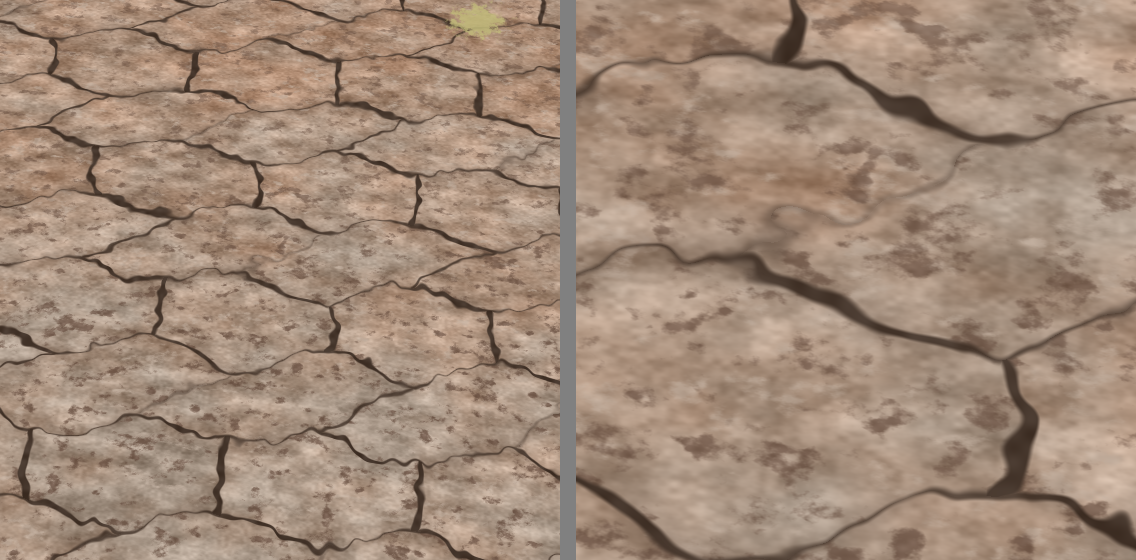
Left, the full canvas; right, a detail of the centre.
Reproduce this texture procedurally as a Shadertoy shader.

```glsl
float hash(vec2 p) {
    return fract(sin(dot(p, vec2(127.1, 311.7))) * 43758.5453);
}

float noise(vec2 p) {
    vec2 i = floor(p), f = fract(p);
    f = f * f * (3.0 - 2.0 * f);
    return mix(mix(hash(i), hash(i + vec2(1, 0)), f.x),
               mix(hash(i + vec2(0, 1)), hash(i + vec2(1, 1)), f.x), f.y);
}

float fbm(vec2 p) {
    float sum = 0.0, amp = 0.5;
    for (int i = 0; i < 5; i++) {
        sum += amp * noise(p);
        p = mat2(1.6, 1.2, -1.2, 1.6) * p + 7.3;
        amp *= 0.55;
    }
    return sum / 1.056;
}

// Soft-edged line coverage
float line(float dist, float halfWidth) {
    float soft = max(0.0022, 0.8 / iResolution.y);
    return 1.0 - smoothstep(halfWidth - soft, halfWidth + soft, dist);
}

void mainImage(out vec4 fragColor, in vec2 fragCoord) {
    vec2 canvas = fragCoord / iResolution.xy;

    // Tilted ground plane: one unit per stone across, one per course down
    float depth = 1.0 - canvas.y - 0.09 * (canvas.x - 0.736);
    float size = 0.238 + 0.12 * depth;
    vec2 ground = vec2(2.5 + (canvas.x - 0.728 - 0.018 * depth) / size,
                       11.79 - 3.029 / size);
    vec2 scale = vec2(size, size * size / 0.3635);

    // Uneven, chipped outlines
    vec2 q = ground;
    q += 0.10 * (vec2(noise(ground * 4.0), noise(ground * 4.0 + 31.0)) - 0.5);
    q += 0.045 * (vec2(noise(ground * 16.0 + 9.0), noise(ground * 16.0 + 57.0)) - 0.5);

    // Upright-sided stones, every other course shifted by half
    float course = floor(q.y + 0.5);
    float y = q.y - course;
    float x = q.x - 0.5 * mod(course, 2.0);
    float f = fract(x);
    float halfHeight = mix(0.33, 0.19, smoothstep(0.0, 0.9, abs(f - 0.5) * 2.0));
    bool upright = abs(y) < halfHeight;

    // Long stones between the courses, split by slanted joints
    float upper = floor(q.y);
    float slant = q.x - 0.5 * mod(upper, 2.0) - 0.5 * (0.67 - q.y + upper) / 0.34;
    float slantIndex = floor(slant + 0.5);
    vec2 id = upright ? vec2(floor(x), course) : vec2(floor(slant), upper + 0.5);

    // Joints: falling edges are wide and shaded, rising edges thin and broken
    float ragged = 0.5 + noise(ground * vec2(13.0, 15.0) + 4.0);
    float grow = size / 0.29;
    float falling = 0.5 + 0.5 * sin(6.2832 * f) * sign(y);
    float edgeDist = abs(abs(y) - halfHeight) * scale.y;
    float sideDist = min(f, 1.0 - f) * scale.x;
    float slantDist = abs(slant - slantIndex) * scale.x * 0.53;
    float strong = 1.0 - mod(slantIndex, 2.0);

    float joint = line(edgeDist, mix(0.0009, 0.0043, falling) * ragged * grow)
                * mix(0.75, 1.0, falling);
    float nearest = edgeDist;
    if (upright) {
        joint = max(joint, line(sideDist, 0.0052 * ragged * grow));
        nearest = min(nearest, sideDist);
    } else {
        joint = max(joint, line(slantDist, 0.0024 * ragged * grow) * mix(0.3, 0.85, strong));
        nearest = min(nearest, slantDist);
    }

    // Stone colour: greyer in front, warmer behind, tinted stone by stone
    float far = smoothstep(0.25, 0.95, canvas.y);
    float warmth = 0.3 * hash(id + 3.7) + 0.4 * far
                 + 1.2 * (fbm(ground * vec2(2.5, 4.0) + 40.0) - 0.5);
    vec3 color = mix(vec3(0.67, 0.605, 0.545), vec3(0.71, 0.565, 0.465),
                     clamp(warmth + 0.1, 0.0, 1.0));
    color += 0.05 * (hash(id) - 0.5);

    // Mottling, pale scuffs, dark pits and fine grain
    vec2 offset = 13.0 * vec2(hash(id + 0.3), hash(id + 8.1));
    float mottle = fbm(ground * vec2(7.0, 12.0) + offset);
    color += 0.42 * (mottle - 0.5);
    float scuff = smoothstep(0.58, 0.8, fbm(ground * vec2(12.0, 22.0) + 80.0 + offset));
    color = mix(color, vec3(0.77, 0.70, 0.64), 0.6 * scuff);
    float pits = smoothstep(0.57, 0.76, fbm(ground * vec2(13.0, 19.0) + 17.0 + offset));
    color = mix(color, vec3(0.40, 0.30, 0.245), pits * mix(0.75, 0.45, far));
    color += 0.09 * (noise(ground * vec2(55.0, 75.0)) - 0.5);

    // Soiled rims and dark joints
    float rim = exp(-nearest / 0.009) * noise(ground * vec2(9.0, 12.0) + 60.0);
    color = mix(color, vec3(0.40, 0.32, 0.265), 0.55 * rim);
    vec3 jointColor = vec3(0.22, 0.16, 0.12) + 0.09 * noise(ground * 30.0);
    color = mix(color, jointColor, joint);

    // Lichen patch
    float patchDist = length((canvas - vec2(0.853, 0.962)) * vec2(1.0, 1.7));
    float lichen = smoothstep(0.02, -0.01, patchDist - 0.075 * fbm(ground * 24.0));
    color = mix(color, vec3(0.76, 0.73, 0.48), 0.85 * lichen);

    fragColor = vec4(clamp(color, 0.0, 1.0), 1.0);
}
```
